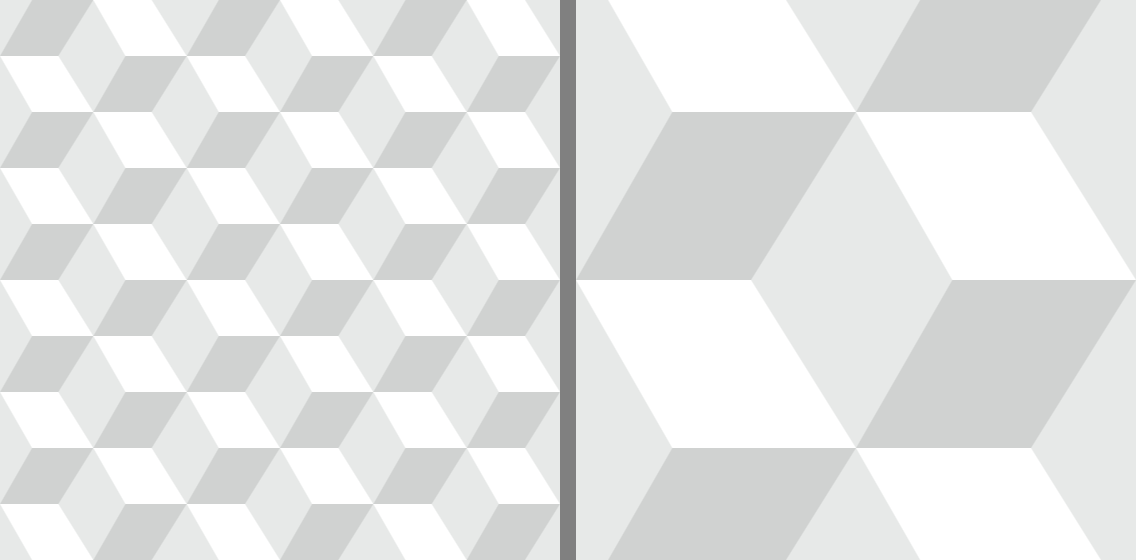
Left: the whole. Right: its middle third, enlarged.
A three.js fragment shader for this pattern:

```glsl
#define COLUMNS 6.0
#define ROWS 10.0
#define NEAR_INSET 0.344
#define FAR_INSET 0.375
#define LIGHT_FACE vec3(0.906, 0.914, 0.910)
#define WHITE_FACE vec3(1.0)
#define DARK_FACE vec3(0.816, 0.824, 0.820)

varying vec2 vUv;

// Colour of one row: slanted faces alternate white and dark on the light ground
vec3 rowColour(vec2 p, float row, float edgeWidth) {
  float column = floor(p.x);
  float x = p.x - column;
  float height = clamp(p.y - row, 0.0, 1.0);
  float isDark = mod(row + column, 2.0);

  // White faces lean left, dark faces lean right
  float lean = mix(1.0 - height, height, isDark);
  float left = NEAR_INSET * lean;
  float right = 1.0 - FAR_INSET * (1.0 - lean);
  float inside = min(x - left, right - x);
  float coverage = clamp(inside / edgeWidth + 0.5, 0.0, 1.0);
  return mix(LIGHT_FACE, mix(WHITE_FACE, DARK_FACE, isDark), coverage);
}

void main() {
  vec2 grid = vec2(COLUMNS, ROWS);
  vec2 p = vUv * grid;
  vec2 pixel = max(fwidth(vUv) * grid, vec2(1e-5));
  float edgeWidth = pixel.x + 0.5 * (NEAR_INSET + FAR_INSET) * pixel.y;

  // Blend the two rows that meet at the nearest border
  float border = floor(p.y + 0.5);
  float above = clamp((p.y - border) / pixel.y + 0.5, 0.0, 1.0);
  vec3 colour = mix(rowColour(p, border - 1.0, edgeWidth),
                    rowColour(p, border, edgeWidth), above);
  gl_FragColor = vec4(colour, 1.0);
}
```
